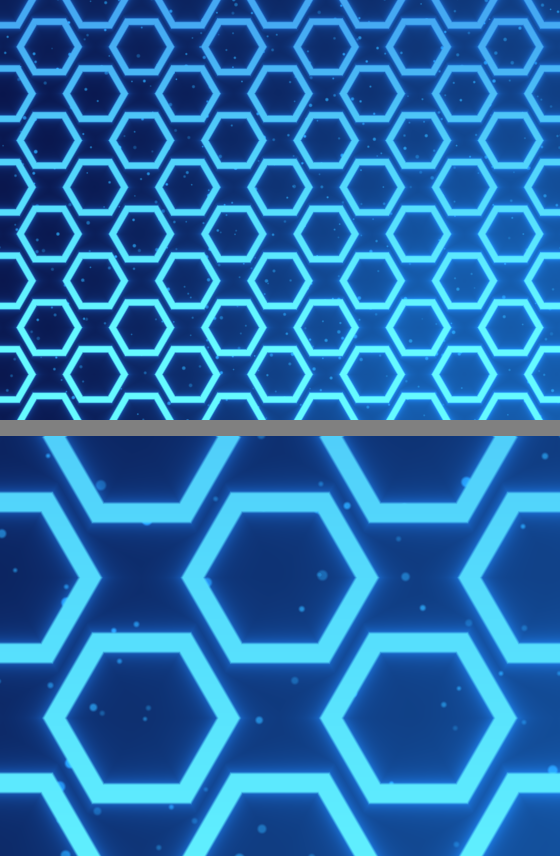
Top, the full canvas; bottom, a detail of the centre.
Give the GLSL for this pattern, as a Shadertoy shader.

```glsl
// Glowing cyan hexagon outlines in staggered rows over a navy field with scattered blue dots.

const vec2 PERIOD = vec2(0.2197, 0.2228);   // one cell holds two staggered hexagons
const vec2 ORIGIN = vec2(0.0, 0.0542);
const float APOTHEM = 0.0599;
const float HALF_LINE = 0.0078;

float hash(vec2 p) {
    vec3 h = fract(vec3(p.xyx) * vec3(0.1031, 0.1030, 0.0973));
    h += dot(h, h.yzx + 33.33);
    return fract((h.x + h.y) * h.z);
}

// Signed distance to the sides of a flat-topped hexagon, with sharp corners
float hexagon(vec2 p, float apothem) {
    p = abs(p);
    return max(p.y, dot(p, vec2(0.8660, 0.5))) - apothem;
}

// Distance to the nearest outline in one rectangular lattice
float latticeOutline(vec2 p, vec2 period, float apothem) {
    vec2 local = p - period * round(p / period);
    return abs(hexagon(local, apothem));
}

// Layered sines that make the dots gather in loose clusters
float clusters(vec2 p) {
    return 0.5 + 0.25 * sin(p.x * 19.0 + 2.0 * sin(p.y * 11.0))
               + 0.25 * sin(p.y * 23.0 + 2.0 * sin(p.x * 13.0));
}

// Cellular dots: one jittered dot in some of the grid cells
float dots(vec2 p, float cells, float density, float seed, float soft) {
    vec2 id = floor(p * cells);
    vec2 key = id + seed;
    vec2 jitter = vec2(hash(key + 7.3), hash(key + 41.7));
    vec2 center = (id + mix(vec2(0.15), vec2(0.85), jitter)) / cells;
    float radius = mix(0.0014, 0.0042, pow(hash(key + 83.1), 1.5));
    float present = step(hash(key + 19.9), density * mix(0.45, 1.4, clusters(id / cells)));
    float disc = 1.0 - smoothstep(radius - soft, radius + soft, distance(p, center));
    return disc * present * mix(0.35, 1.0, hash(key + 61.3));
}

// Navy field lit from the lower right
vec3 background(vec2 p) {
    vec3 navy = vec3(0.035, 0.075, 0.285);
    vec3 azure = vec3(0.080, 0.350, 0.660);
    vec2 toLight = (p - vec2(0.42, -0.38)) * vec2(1.0, 0.85);
    float light = exp(-2.6 * dot(toLight, toLight));
    float sideLight = 0.22 * smoothstep(0.1, 0.7, p.x);
    float topLight = 0.14 * smoothstep(0.25, 0.5, p.y);
    return mix(navy, azure, clamp(light + sideLight + topLight, 0.0, 1.0));
}

// Line colour runs from aqua at the bottom to sky blue at the top
vec3 lineColor(float height) {
    vec3 aqua = vec3(0.40, 0.98, 1.00);
    vec3 cyan = vec3(0.33, 0.86, 0.99);
    vec3 sky = vec3(0.27, 0.66, 0.95);
    vec3 lower = mix(aqua, cyan, smoothstep(0.15, 0.6, height));
    return mix(lower, sky, smoothstep(0.5, 1.0, height));
}

void mainImage(out vec4 fragColor, in vec2 fragCoord) {
    vec2 p = (fragCoord - 0.5 * iResolution.xy) / iResolution.y;
    float height = fragCoord.y / iResolution.y;
    float soft = max(1.0 / iResolution.y, 0.0014);

    // Field and dots
    vec3 color = background(p);
    float specks = max(dots(p, 25.0, 0.52, 100.0, soft),
                       dots(p + 0.013, 17.0, 0.42, 300.0, soft));
    color = mix(color, vec3(0.16, 0.62, 0.92), 0.85 * specks);

    // Two interleaved lattices of hexagon outlines
    vec2 q = p - ORIGIN;
    float d = min(latticeOutline(q, PERIOD, APOTHEM),
                  latticeOutline(q - 0.5 * PERIOD, PERIOD, APOTHEM));
    float outside = max(d - HALF_LINE, 0.0);

    // Halo, then the crisp line
    float halo = 0.28 * exp(-outside * 190.0) + 0.11 * exp(-outside * 50.0);
    color += halo * vec3(0.10, 0.48, 0.80);
    float line = 1.0 - smoothstep(HALF_LINE - soft, HALF_LINE + soft, d);
    color = mix(color, lineColor(height), line);

    fragColor = vec4(color, 1.0);
}
```
